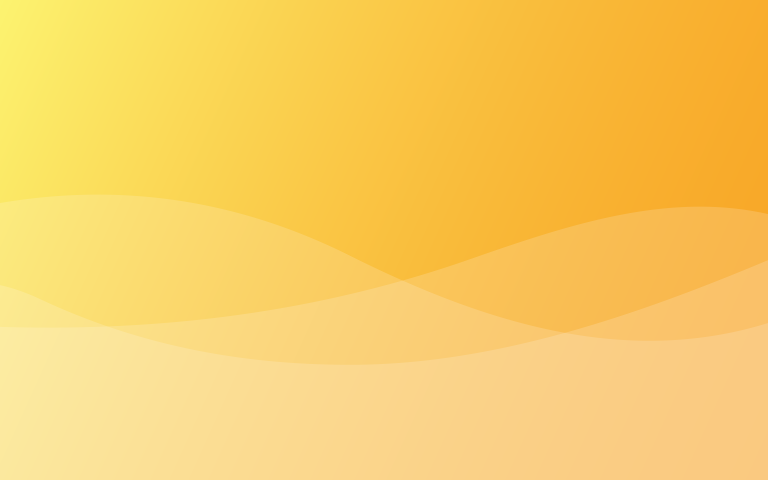
Reproduce this background procedurally as a Shadertoy shader.

```glsl
// Three translucent pale waves overlapping on a diagonal yellow-to-orange gradient.

// Smooth cubic between two knots, each given as (x, height, slope).
float cubicSpan(vec3 a, vec3 b, float x) {
    float span = b.x - a.x;
    float t = clamp((x - a.x) / span, 0.0, 1.0);
    float s = 1.0 - t;
    return mix(a.y, b.y, t * t * (3.0 - 2.0 * t))
         + span * t * s * (a.z * s - b.z * t);
}

// Crest on the left, trough on the right.
float fallingWave(float x) {
    vec3 middle = vec3(0.456, 0.467, -0.8);
    return x < middle.x
        ? cubicSpan(vec3(0.0, 0.577, 0.272), middle, x)
        : cubicSpan(middle, vec3(1.0, 0.327, 0.496), x);
}

// Low on the left, crest on the right.
float risingWave(float x) {
    vec3 middle = vec3(0.612, 0.460, 0.56);
    return x < middle.x
        ? cubicSpan(vec3(0.0, 0.319, -0.048), middle, x)
        : cubicSpan(middle, vec3(1.0, 0.554, -0.363), x);
}

// Wide valley with a short shoulder at the left edge.
float valleyWave(float x) {
    vec3 shoulder = vec3(0.052, 0.377, -0.75);
    vec3 bottom = vec3(0.456, 0.240, 0.0);
    if (x < shoulder.x) return cubicSpan(vec3(0.0, 0.406, -0.35), shoulder, x);
    return x < bottom.x
        ? cubicSpan(shoulder, bottom, x)
        : cubicSpan(bottom, vec3(1.0, 0.458, 0.672), x);
}

void mainImage(out vec4 fragColor, in vec2 fragCoord) {
    vec2 uv = fragCoord / iResolution.xy;

    // Diagonal gradient from the top left, easing out to the bottom right
    float along = dot(vec2(uv.x, 1.0 - uv.y), vec2(0.78, 0.22));
    float warmth = 1.0 - pow(max(1.0 - along, 0.0), 1.5);
    vec3 lemon = vec3(0.988, 0.953, 0.439);
    vec3 orange = vec3(0.973, 0.647, 0.145);
    vec3 color = mix(lemon, orange, warmth);

    // Each wave veils everything below its edge
    vec3 heights = vec3(fallingWave(uv.x), risingWave(uv.x), valleyWave(uv.x));
    vec3 cover = clamp((heights - uv.y) * iResolution.y + 0.5, 0.0, 1.0);
    vec3 veil = vec3(0.99, 0.98, 0.98);
    for (int i = 0; i < 3; i++) {
        color = mix(color, veil, 0.17 * cover[i]);
    }

    fragColor = vec4(color, 1.0);
}
```
